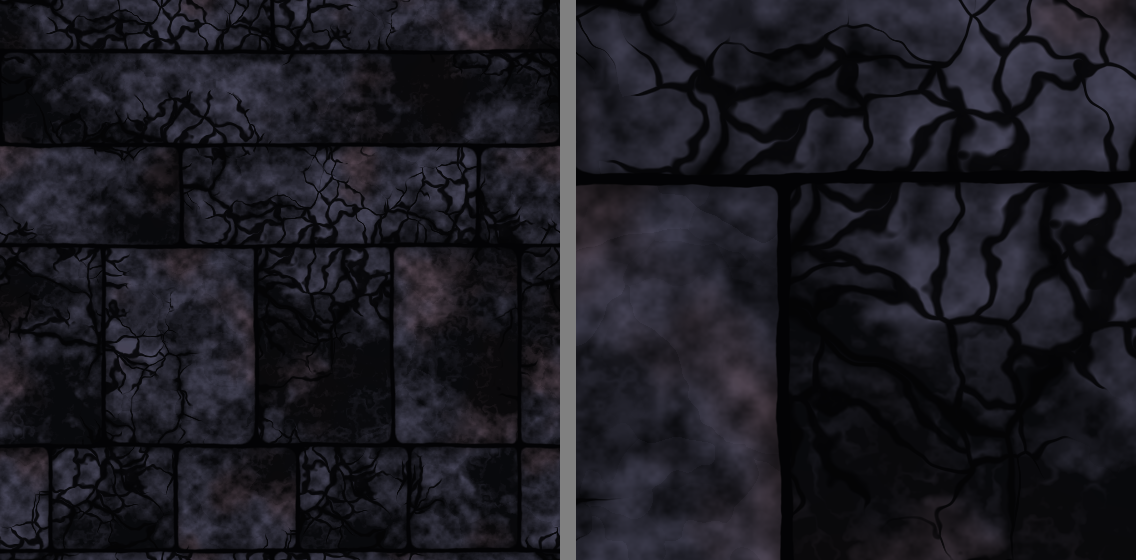
Left: the whole. Right: its middle third, enlarged.
A WebGL 1 fragment shader for this texture:

```glsl
precision highp float;

uniform vec2 u_resolution;

const vec3 MORTAR = vec3(0.012, 0.012, 0.018);
const vec3 STONE_DARK = vec3(0.035, 0.035, 0.045);
const vec3 STONE_LIGHT = vec3(0.25, 0.235, 0.29);
const vec3 RUST_TINT = vec3(1.12, 0.98, 0.92);
const vec3 SLATE_TINT = vec3(0.95, 1.0, 1.04);
const float JOINT_HALF_WIDTH = 0.0036;

float hash(vec2 p) {
  return fract(sin(dot(p, vec2(127.1, 311.7))) * 43758.545);
}

vec2 hash2(vec2 p) {
  return vec2(hash(p), hash(p + 57.3));
}

// Value noise that wraps after the given number of cells
float noise(vec2 p, float cells) {
  vec2 a = mod(floor(p), cells);
  vec2 b = mod(a + 1.0, cells);
  vec2 f = fract(p);
  f = f * f * (3.0 - 2.0 * f);
  return mix(mix(hash(a), hash(vec2(b.x, a.y)), f.x),
             mix(hash(vec2(a.x, b.y)), hash(b), f.x), f.y);
}

float fbm(vec2 uv, float cells) {
  float sum = 0.0;
  float gain = 0.533;
  for (int i = 0; i < 4; i++) {
    sum += gain * noise(uv * cells, cells);
    uv += vec2(0.37, 0.21);
    cells *= 2.0;
    gain *= 0.5;
  }
  return sum;
}

// Wrapping Voronoi: x = distance to the cell border in canvas units, y = cell tone
vec2 fracture(vec2 uv, float cells) {
  vec2 p = uv * cells;
  vec2 base = floor(p);
  vec2 nearest = vec2(8.0);
  float tone = 0.0;
  for (int j = -1; j <= 1; j++) {
    for (int i = -1; i <= 1; i++) {
      vec2 cell = base + vec2(float(i), float(j));
      vec2 id = mod(cell, cells);
      vec2 r = cell + hash2(id) - p;
      if (dot(r, r) < dot(nearest, nearest)) {
        nearest = r;
        tone = hash(id + 19.7);
      }
    }
  }
  float border = 8.0;
  for (int j = -1; j <= 1; j++) {
    for (int i = -1; i <= 1; i++) {
      vec2 cell = base + vec2(float(i), float(j));
      vec2 r = cell + hash2(mod(cell, cells)) - p;
      vec2 d = r - nearest;
      if (dot(d, d) > 0.0001) border = min(border, dot(0.5 * (r + nearest), normalize(d)));
    }
  }
  return vec2(border / cells, tone);
}

// Wrapping split of an axis: x = distance to the closest joint, y = index of the part
vec2 split(float x, vec4 joints, float last) {
  vec4 d = abs(fract(x - joints + 0.5) - 0.5);
  float e = abs(fract(x - last + 0.5) - 0.5);
  float index = dot(step(joints, vec4(x)), vec4(1.0)) + step(last, x);
  return vec2(min(min(min(d.x, d.y), min(d.z, d.w)), e), mod(index, 5.0));
}

// Upright joints of each course, counted from the bottom
vec2 splitCourse(float x, float course) {
  if (course < 0.5) return split(x, vec4(0.486), 0.486);
  if (course < 1.5) return split(x, vec4(0.09, 0.315, 0.531, 0.7305), 0.926);
  if (course < 2.5) return split(x, vec4(0.185, 0.458, 0.7005, 0.927), 0.927);
  if (course < 3.5) return split(x, vec4(0.324, 0.324, 0.854, 0.854), 0.854);
  return split(x, vec4(0.001), 0.001);
}

float smoothMin(float a, float b, float k) {
  float h = max(k - abs(a - b), 0.0) / k;
  return min(a, b) - 0.25 * k * h * h;
}

float crackLine(float border, float width, float px) {
  return (1.0 - smoothstep(width * 0.4, width + px, border)) * smoothstep(0.0, 0.001, width);
}

void main() {
  vec2 uv = gl_FragCoord.xy / u_resolution;
  float px = 1.0 / min(u_resolution.x, u_resolution.y);

  // Courses, blocks and chipped joints
  vec2 wobble = vec2(noise(uv * 14.0, 14.0), noise(uv.yx * 14.0 + 5.0, 14.0)) - 0.5;
  vec2 wall = uv + 0.004 * wobble;
  vec2 course = split(wall.y, vec4(0.017, 0.2045, 0.561, 0.741), 0.9075);
  vec2 block = splitCourse(wall.x, course.y);
  vec2 blockId = vec2(block.y, course.y);
  float chip = mix(0.008, 0.03, noise(uv * 9.0, 9.0));
  float joint = smoothMin(block.x, course.x, chip) + 0.003 * (fbm(uv, 60.0) - 0.5);

  // Each block takes its own piece of rock
  vec2 rock = uv + hash2(blockId + 3.1);
  vec2 warp = vec2(fbm(rock, 16.0), fbm(rock + 0.43, 16.0)) - 0.5;
  vec2 bent = rock + 0.06 * warp;
  float broad = fbm(rock + 0.03 * warp, 7.0);
  float grain = fbm(rock, 56.0);
  float relief = fbm(bent, 18.0) - fbm(bent + vec2(-0.005, 0.007), 18.0);
  vec2 plates = fracture(bent, 8.0);
  vec2 chips = fracture(rock + 0.09 * warp, 21.0);

  // Stone tone
  float soot = smoothstep(0.48, 0.66, fbm(bent + 0.61, 10.0));
  float tone = 0.55 + 1.25 * (broad - 0.5) + 1.3 * (grain - 0.5) + 0.85 * relief;
  tone += 0.14 * (plates.y - 0.5) + 0.16 * (chips.y - 0.5);
  tone += 0.08 * (hash(blockId + 8.3) - 0.5);
  tone -= soot * (0.15 + 0.5 * smoothstep(0.42, 0.62, grain));
  tone *= mix(0.6, 1.0, smoothstep(0.0, 0.018, joint));

  // Cracks gather in patches and along the joints
  float stress = fbm(rock + 0.17, 6.0) + 0.1 * (1.0 - smoothstep(0.0, 0.05, joint));
  float longWidth = 0.0045 * smoothstep(0.46, 0.7, stress);
  float shortWidth = 0.005 * smoothstep(0.53, 0.74, stress + 0.5 * (broad - 0.5));
  float cracks = max(crackLine(plates.x, longWidth, px), crackLine(chips.x, shortWidth, px));
  float shade = 1.0 - smoothstep(0.0, 0.012, plates.x);
  tone -= 0.3 * shade * smoothstep(0.42, 0.62, stress);

  vec3 tint = mix(SLATE_TINT, RUST_TINT, smoothstep(0.5, 0.75, fbm(rock + 0.29, 8.0)));
  vec3 color = mix(STONE_DARK, STONE_LIGHT, clamp(tone, 0.0, 1.15)) * tint;
  color = mix(color, MORTAR, 0.9 * cracks);
  float mortar = 1.0 - smoothstep(JOINT_HALF_WIDTH - px, JOINT_HALF_WIDTH + px, joint);
  gl_FragColor = vec4(mix(color, MORTAR, mortar), 1.0);
}
```
